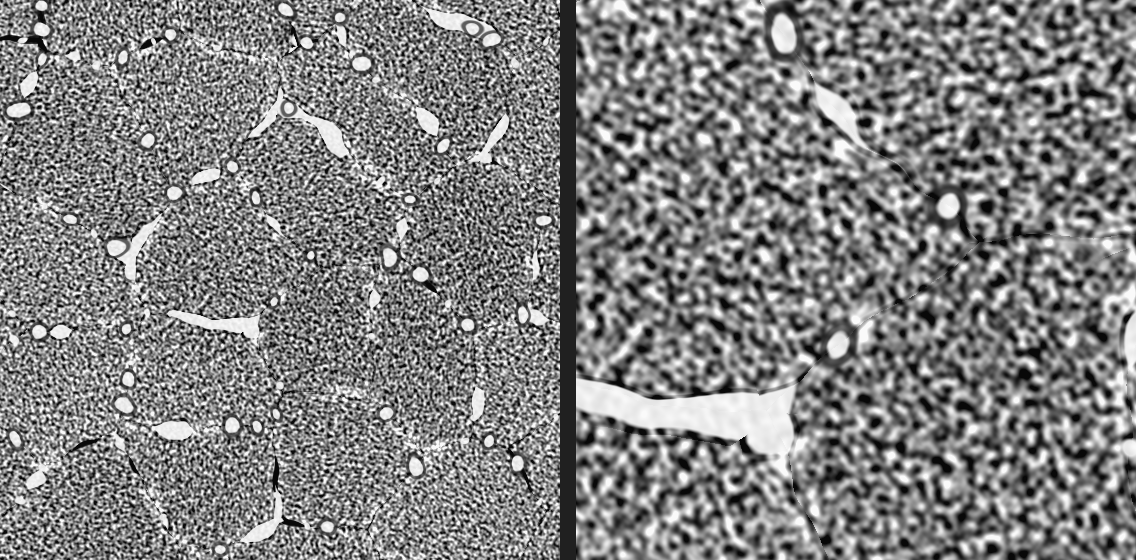
Left: the whole. Right: its middle third, enlarged.
This texture is drawn by a WebGL 2 fragment shader. Its source:

```glsl
#version 300 es
precision highp float;
// Grainy grey micrograph of packed cells with bright, beaded borders.

uniform vec2 u_resolution;
out vec4 fragColor;

const float CELLS = 4.3;      // cells across the canvas
const float BEADS = 21.0;     // bead grid across the canvas
const float GRAIN = 150.0;    // grain lattice across the canvas

vec2 hash2(vec2 p) {
    vec3 h = fract(p.xyx * vec3(0.1031, 0.1030, 0.0973));
    h += dot(h, h.yzx + 33.33);
    return fract((h.xx + h.yz) * h.zy);
}

mat2 rotation(float angle) {
    float c = cos(angle), s = sin(angle);
    return mat2(c, s, -s, c);
}

float cornerSlope(vec2 corner, vec2 offset) {
    float angle = 6.2832 * hash2(corner + 71.0).x;
    return dot(vec2(cos(angle), sin(angle)), offset);
}

// Gradient noise, centred on zero
float noise(vec2 p) {
    vec2 i = floor(p), f = p - i;
    vec2 w = f * f * f * (f * (f * 6.0 - 15.0) + 10.0);
    vec2 e = vec2(1.0, 0.0);
    float low = mix(cornerSlope(i, f), cornerSlope(i + e, f - e), w.x);
    float high = mix(cornerSlope(i + e.yx, f - e.yx),
                     cornerSlope(i + 1.0, f - 1.0), w.x);
    return mix(low, high, w.y);
}

// Vector to the nearest cell border (xy) and the cell's own hash (zw)
vec4 cellBorder(vec2 p) {
    vec2 g = p * CELLS, base = floor(g), id = base;
    vec2 nearest = vec2(9.0), second = vec2(9.0);
    for (int y = -1; y <= 1; y++)
    for (int x = -1; x <= 1; x++) {
        vec2 cell = base + vec2(x, y);
        vec2 site = cell + 0.08 + 0.84 * hash2(cell + 13.0) - g;
        if (dot(site, site) < dot(nearest, nearest)) {
            second = nearest;
            nearest = site;
            id = cell;
        } else if (dot(site, site) < dot(second, second)) {
            second = site;
        }
    }
    vec2 across = normalize(second - nearest);
    float reach = dot(0.5 * (nearest + second), across);
    return vec4(across * reach / CELLS, hash2(id + 47.0));
}

// Fine speckle, drawn out along one direction
float grain(vec2 p, float angle) {
    vec2 along = rotation(angle) * p * GRAIN * vec2(1.0);
    float streaks = noise(along * vec2(0.72, 1.05));
    float specks = noise(rotation(0.6) * p * GRAIN * 1.08 + 19.0);
    return streaks + specks;
}

// Round beads snapped to the borders: bright core (x), dark rim (y)
vec2 beads(vec2 p, float soft) {
    vec2 base = floor(p * BEADS - 0.5), result = vec2(0.0);
    for (int y = 0; y <= 1; y++)
    for (int x = 0; x <= 1; x++) {
        vec2 cell = base + vec2(x, y);
        vec2 rnd = hash2(cell + 29.0);
        vec2 centre = (cell + 0.3 + 0.4 * rnd) / BEADS;
        vec2 toBorder = cellBorder(centre).xy;
        float present = step(length(toBorder), 0.013) * step(0.25, rnd.x);
        vec2 offset = rotation(rnd.x * 6.2832) * (p - centre - toBorder);
        float radius = mix(0.005, 0.013, rnd.y * rnd.y);
        float d = length(offset * vec2(1.0, 0.78)) - radius;
        float core = 1.0 - smoothstep(-soft, soft, d);
        float rim = 1.0 - smoothstep(0.001, 0.003 + soft, abs(d - 0.003));
        result = max(result, present * vec2(core, rim * step(0.45, rnd.y)));
    }
    return result;
}

void main() {
    float side = min(u_resolution.x, u_resolution.y);
    vec2 p = gl_FragCoord.xy / side;
    float soft = max(0.0015, 0.75 / side);

    // Gently bent cell layout
    vec2 bend = vec2(noise(p * 7.0), noise(p * 7.0 + 37.0));
    vec2 q = p + 0.025 * bend + 0.006 * vec2(noise(p * 31.0), noise(p * 33.0 + 5.0));
    vec4 cell = cellBorder(q);
    float d = length(cell.xy);

    // Speckled interiors with soft, cloudy tone
    float speckle = grain(p, 0.8 + 1.6 * (cell.z - 0.5));
    float cloud = noise(p * 3.0 + 8.0) + 0.6 * noise(p * 17.0 + 3.0);
    float tone = 0.50 + 0.08 * cloud + 0.06 * (cell.w - 0.5) + 0.74 * speckle;

    // Broken, clotted band along each border
    float band = 1.0 - smoothstep(0.004, 0.020, d + 0.010 * noise(p * 45.0));
    float strength = smoothstep(-0.35, 0.2, noise(p * 8.0 + 61.0));
    tone += band * strength * (0.24 + 0.55 * noise(p * 62.0 + 11.0));

    // Dark slits and clear lumens swelling out of the borders
    float slit = 0.009 * smoothstep(0.22, 0.5, noise(q * 9.0 + 83.0)) - 0.002;
    tone = mix(tone, 0.07 + 0.1 * speckle, 1.0 - smoothstep(-soft, soft, d - slit));
    float lumen = d + 0.003 - 0.020 * smoothstep(0.12, 0.5, noise(q * 11.0));
    float halo = 1.0 - smoothstep(0.001, 0.004, abs(lumen - 0.003));
    tone -= 0.25 * halo * step(d, 0.022);
    tone = mix(tone, 0.93 + 0.06 * speckle, 1.0 - smoothstep(-soft, soft, lumen));

    vec2 bead = beads(q, soft);
    tone = mix(tone, 0.12, 0.7 * bead.y);
    tone = mix(tone, 0.93 + 0.08 * speckle, bead.x);

    fragColor = vec4(vec3(clamp(tone, 0.03, 0.98)), 1.0);
}
```
